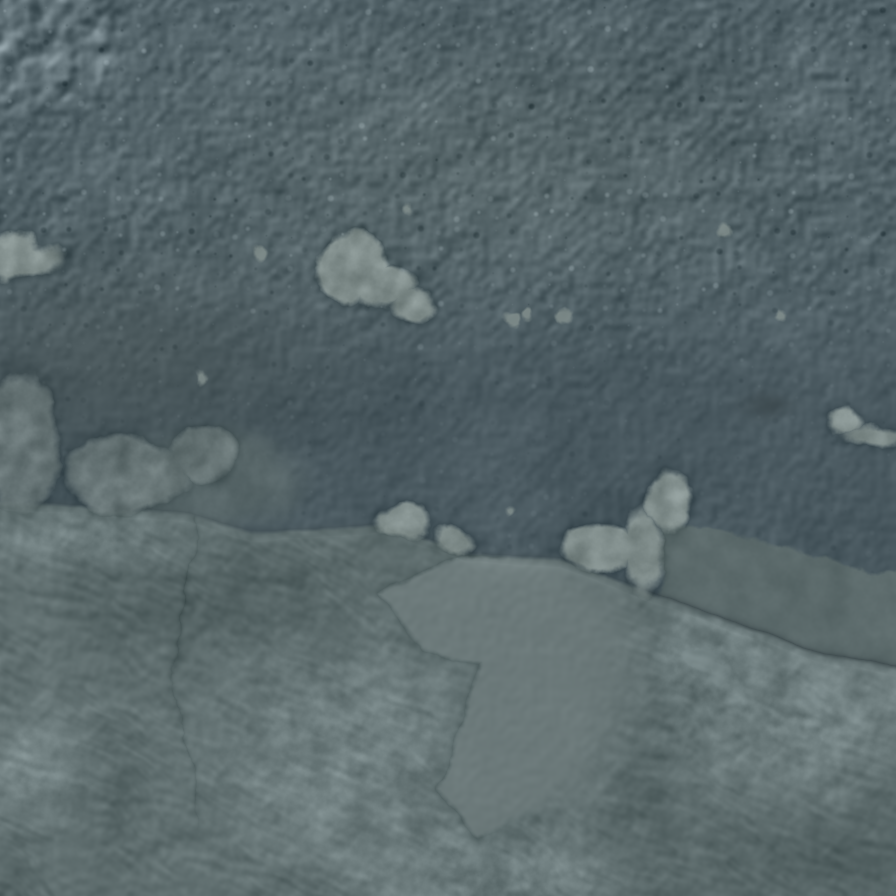
This texture is drawn by a Shadertoy shader. Its source:

```glsl
const vec3 ASPHALT = vec3(0.315, 0.378, 0.402);
const vec3 TAR = vec3(0.285, 0.345, 0.372);
const vec3 SLAB = vec3(0.355, 0.412, 0.415);
const vec3 MORTAR = vec3(0.425, 0.478, 0.48);
const vec3 CHALK = vec3(0.475, 0.535, 0.54);
const vec3 RUBBLE = vec3(0.52, 0.57, 0.56);
const vec3 SOIL = vec3(0.29, 0.33, 0.32);
const vec3 SHADOW = vec3(0.205, 0.25, 0.265);
const float SOFT = 0.003;
const float WARP = 0.024;

// Top outline of the concrete
const vec2 RIM[9] = vec2[9](vec2(0, 0.44), vec2(0.21, 0.427), vec2(0.28, 0.405),
    vec2(0.43, 0.414), vec2(0.52, 0.382), vec2(0.625, 0.375), vec2(0.73, 0.336),
    vec2(0.92, 0.268), vec2(1, 0.255));
// Outline of the smooth mortar skim
const vec2 SKIM[12] = vec2[12](vec2(0.423, 0.336), vec2(0.456, 0.355), vec2(0.52, 0.378),
    vec2(0.625, 0.375), vec2(0.7, 0.335), vec2(0.705, 0.22), vec2(0.64, 0.115),
    vec2(0.535, 0.07), vec2(0.49, 0.12), vec2(0.52, 0.19), vec2(0.535, 0.26), vec2(0.47, 0.277));
// Loose stones: center, radius
const vec3 STONES[9] = vec3[9](vec3(0.288, 0.717, 0.008), vec3(0.224, 0.581, 0.005),
    vec3(0.457, 0.77, 0.005), vec3(0.568, 0.642, 0.009), vec3(0.588, 0.648, 0.008),
    vec3(0.632, 0.651, 0.007), vec3(0.808, 0.746, 0.007), vec3(0.872, 0.644, 0.006),
    vec3(0.566, 0.428, 0.005));
// Broken lumps: center, radii
const vec4 LUMPS[11] = vec4[11](vec4(0.393, 0.7, 0.036, 0.036), vec4(0.43, 0.68, 0.03, 0.022),
    vec4(0.46, 0.66, 0.022, 0.016), vec4(0.02, 0.712, 0.045, 0.021), vec4(0.452, 0.417, 0.027, 0.018),
    vec4(0.505, 0.396, 0.021, 0.014), vec4(0.675, 0.386, 0.045, 0.026), vec4(0.718, 0.386, 0.018, 0.046),
    vec4(0.745, 0.443, 0.024, 0.034), vec4(0.94, 0.528, 0.02, 0.015), vec4(0.975, 0.512, 0.033, 0.011));
// Worn pale areas: center, radii
const vec4 WORN[6] = vec4[6](vec4(0.39, 0.16, 0.16, 0.12), vec4(0.9, 0.2, 0.18, 0.09),
    vec4(0.04, 0.14, 0.06, 0.07), vec4(0.09, 0.4, 0.13, 0.035), vec4(0.55, 0.02, 0.15, 0.05),
    vec4(0.78, 0.27, 0.07, 0.04));

float hash(vec2 p) {
    vec3 q = fract(p.xyx * 0.1031);
    q += dot(q, q.yzx + 33.33);
    return fract((q.x + q.y) * q.z);
}

float noise(vec2 p) {
    vec2 i = floor(p), f = fract(p), e = vec2(1, 0);
    f = f * f * (3.0 - 2.0 * f);
    return mix(mix(hash(i), hash(i + e), f.x), mix(hash(i + e.yx), hash(i + e.xx), f.x), f.y);
}

float fbm(vec2 p) {
    float sum = 0.0, amp = 0.52;
    for (int i = 0; i < 5; i++, amp *= 0.5) {
        sum += amp * noise(p);
        p = mat2(1.6, 1.2, -1.2, 1.6) * p + 7.3;
    }
    return sum;
}

// Slope of a noise surface, lit from the upper left
float relief(vec2 p) { return noise(p) - noise(p + vec2(-0.45, 0.5)); }

float cover(float d, float soft) { return 1.0 - smoothstep(-soft, soft, d); }

float blob(vec2 p, vec4 b) { return (length((p - b.xy) / b.zw) - 1.0) * min(b.z, b.w); }

float glow(vec2 p, vec4 b) {
    vec2 q = (p - b.xy) / b.zw;
    return exp(-dot(q, q));
}

float skimDistance(vec2 p) {
    float d = 1.0, side = 1.0;
    for (int i = 0, j = 11; i < 12; j = i, i++) {
        vec2 e = SKIM[j] - SKIM[i], w = p - SKIM[i];
        d = min(d, length(w - e * clamp(dot(w, e) / dot(e, e), 0.0, 1.0)));
        bvec3 c = bvec3(w.y >= 0.0, p.y < SKIM[j].y, e.x * w.y > e.y * w.x);
        if (all(c) || !any(c)) side = -side;
    }
    return side * d;
}

void mainImage(out vec4 fragColor, in vec2 fragCoord) {
    vec2 p = fragCoord / iResolution.xy;
    vec2 w = p + WARP * (vec2(fbm(p * 28.0), fbm(p * 28.0 + 40.0)) - 0.5);
    float cloud = fbm(p * 9.0) - 0.5, mottle = fbm(p * 45.0) - 0.5;
    float grit = relief(p * 125.0), rough = relief(p * 70.0);

    // Gritty asphalt above a smooth tar band
    float tar = cover(p.y - 0.63 - 0.08 * cloud, 0.1);
    vec3 col = mix(ASPHALT, TAR, tar) + 0.07 * cloud;
    col += vec3(0.025, 0.022, 0.012) * glow(p, vec4(0.55, 0.82, 0.35, 0.14));
    col += (0.1 * grit + 0.04 * rough + 0.1 * mottle) * mix(1.0, 0.45, tar);
    col = mix(col, SOIL, 0.3 * glow(p, vec4(0.13, 0.6, 0.25, 0.12)));
    col += cover(blob(w, vec4(0.03, 0.97, 0.11, 0.085)), 0.025) * (0.05 + 0.24 * rough);

    // Scattered chips and loose stones
    vec2 cell = floor(p * 48.0);
    vec2 offset = fract(p * 48.0) - 0.75 + 0.5 * vec2(hash(cell + 3.1), hash(cell + 8.7));
    float chip = cover(length(offset) - 0.16 * hash(cell + 1.7), 0.09);
    col += chip * (hash(cell) - 0.45) * 0.22 * (1.0 - 0.7 * tar);
    for (int i = 0; i < 9; i++)
        col = mix(col, RUBBLE, 0.8 * cover(length(w - STONES[i].xy) - STONES[i].z, SOFT));
    col = mix(col, SHADOW, 0.6 * glow(w, vec4(0.855, 0.548, 0.022, 0.013)));

    // Sunken slab at right, dirty debris at left
    float sunken = max(w.y - 0.42 + 0.22 * (w.x - 0.735), 0.735 - w.x);
    col = mix(col, SLAB + 0.08 * mottle, cover(sunken, SOFT));
    float debris = blob(w, vec4(0.23, 0.465, 0.1, 0.055));
    col = mix(col, SLAB + 0.12 * mottle, 0.75 * cover(debris, 0.02));

    // Streaked concrete with worn areas
    float rim = RIM[0].y, worn = 0.0;
    for (int i = 0; i < 8; i++)
        rim = mix(rim, RIM[i + 1].y, clamp((p.x - RIM[i].x) / (RIM[i + 1].x - RIM[i].x), 0.0, 1.0));
    rim = p.y - rim + 0.25 * (w.y - p.y);
    for (int i = 0; i < 6; i++) worn += 0.85 * glow(p, WORN[i]);
    vec3 base = mix(SLAB, CHALK, clamp(worn * (0.75 + 1.3 * mottle), 0.0, 0.9));
    base -= 0.025 * glow(p, vec4(0.29, 0.34, 0.12, 0.1));
    base -= 0.045 * (glow(p, vec4(0.71, 0.08, 0.05, 0.12)) + glow(p, vec4(0.92, 0.04, 0.11, 0.06)));
    float streak = relief(mat2(0.85, 0.5, -0.5, 0.85) * p * vec2(60, 140) + cloud * 6.0);
    base += 0.055 * streak + 0.035 * grit + 0.09 * cloud + 0.06 * mottle;

    // Mortar skim, crisp at left and fading at right
    float skim = skimDistance(mix(p, w, 0.6));
    base -= 0.05 * exp(-abs(skim - SOFT) / SOFT) * (1.0 - smoothstep(0.5, 0.58, p.x));
    float fade = mix(SOFT, 0.05, smoothstep(0.56, 0.69, p.x));
    base = mix(base, MORTAR + 0.05 * cloud + 0.02 * grit, 0.9 * cover(skim, fade));

    // Joint crack and rim shading
    float joint = abs(w.x - 0.207 - 0.012 * sin(p.y * 19.0));
    base -= 0.06 * exp(-joint / SOFT) * smoothstep(0.05, 0.12, p.y);
    base += 0.04 * exp(-abs(rim + 0.009) / 0.006);
    col = mix(col, base, cover(rim, SOFT));
    float gap = mix(0.25, 0.6, smoothstep(0.68, 0.76, p.x));
    col = mix(col, SHADOW, gap * exp(-abs(rim - 0.002) / SOFT));

    // Dull and pale broken lumps with contact shadows
    float dull = min(blob(w, vec4(0.025, 0.507, 0.044, 0.077)), blob(w, vec4(0.14, 0.472, 0.065, 0.042)));
    dull = min(dull, blob(w, vec4(0.225, 0.495, 0.035, 0.03)));
    float lump = 1.0, grain = 0.2 * mottle + 0.08 * rough;
    for (int i = 0; i < 11; i++) lump = min(lump, blob(w, LUMPS[i]));
    col -= 0.06 * exp(-abs(min(lump, dull) - SOFT) / 0.004);
    col = mix(col, MORTAR - 0.015 + grain, 0.85 * cover(dull, 0.005));
    col = mix(col, RUBBLE + grain, 0.9 * cover(lump, 0.004));
    fragColor = vec4(clamp(col, 0.0, 1.0), 1.0);
}
```
